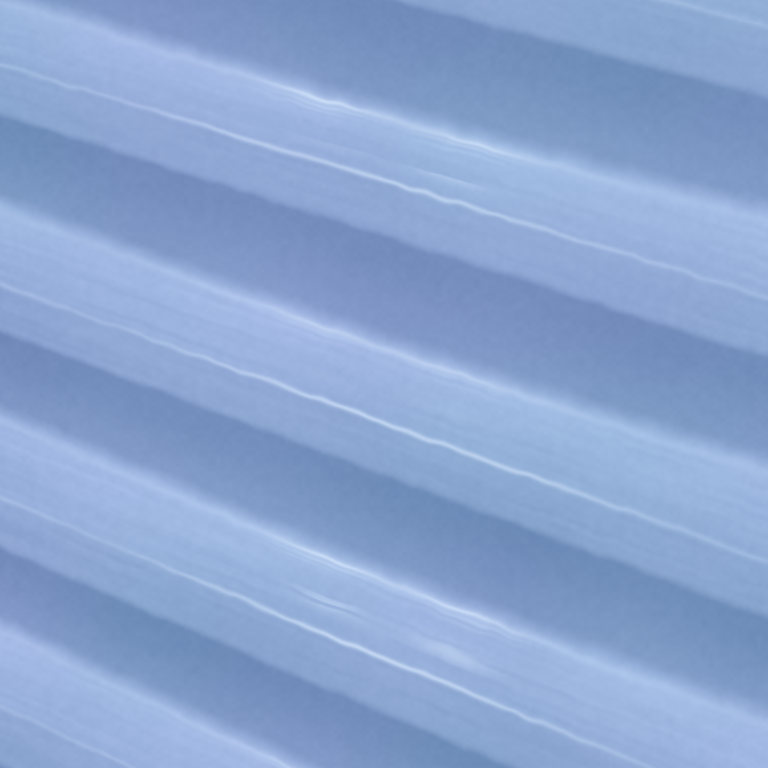
A WebGL 1 fragment shader for this texture:

```glsl
precision highp float;
uniform vec2 u_resolution;

const vec3 SHADOW_BLUE = vec3(0.425, 0.535, 0.715);
const vec3 LIGHT_BLUE = vec3(0.655, 0.755, 0.915);
const vec3 GLINT_BLUE = vec3(0.82, 0.89, 0.98);
const vec3 VIOLET_TINT = vec3(0.016, -0.008, 0.008);

float hash(vec2 p) {
  return fract(sin(dot(p, vec2(127.1, 311.7))) * 43758.5453);
}

float noise(vec2 p) {
  vec2 cell = floor(p);
  vec2 f = fract(p);
  f = f * f * (3.0 - 2.0 * f);
  float low = mix(hash(cell), hash(cell + vec2(1.0, 0.0)), f.x);
  float high = mix(hash(cell + vec2(0.0, 1.0)), hash(cell + vec2(1.0, 1.0)), f.x);
  return mix(low, high, f.y);
}

float bell(float d, float width) {
  d /= width;
  return exp(-d * d);
}

// Slats fan out: both spacing and slope grow to the right and downward
float slatCoordinate(vec2 p) {
  return (p.y - 0.154 - 0.318 * p.x) / (0.2826 + 0.056 * p.x);
}

float ridgePosition(float slat, float x) {
  return 0.415 - 0.03 * slat + 0.12 * x * (1.0 - x);
}

float creasePosition(float slat) {
  return 0.765 - 0.015 * slat * slat;
}

// Shade across one slat: dark groove, bright ridge, face, lower lip
float slatShade(float v, float ridge, float crease) {
  float lip = 1.0 - smoothstep(0.95, 1.0, v);
  float groove = 0.08 + 0.26 * smoothstep(0.0, ridge, v) * lip;
  float face = mix(0.88, 0.70, smoothstep(ridge, crease, v));
  face -= 0.12 * smoothstep(crease - 0.01, crease + 0.03, v);
  face -= 0.06 * smoothstep(crease, 1.0, v);
  float rise = smoothstep(ridge - 0.09, ridge + 0.015, v);
  return mix(groove, face, rise * lip);
}

// Short broken reflections under the ridge, in two clusters
float ridgeGlints(float x, float v, float ridge, float slat) {
  float sum = 0.0;
  for (int i = 0; i < 6; i++) {
    float n = float(i);
    float side = mod(n, 2.0);
    float jitter = hash(vec2(n, slat + 7.0)) - 0.5;
    float center = mix(0.42, 0.60, side) + 0.05 * jitter;
    float level = ridge + 0.01 + 0.026 * floor(n * 0.5) + 0.012 * jitter;
    sum += bell(x - center, 0.06) * bell(v - level, 0.009) * (1.0 - 0.13 * n);
  }
  return sum;
}

// Soft pale patches on the face
float facePatches(float x, float v, float level, float streak) {
  float patches = bell(x - 0.43, 0.04) + bell(x - 0.59, 0.05);
  return patches * bell(v - level, 0.035) * smoothstep(0.25, 0.75, streak);
}

void main() {
  vec2 uv = gl_FragCoord.xy / u_resolution;
  vec2 p = vec2(uv.x, 1.0 - uv.y);

  // Slightly uneven slat edges
  float across = slatCoordinate(p) + 0.014 * (noise(p * 45.0) - 0.5);
  float slat = floor(across);
  float v = fract(across);
  float ridge = ridgePosition(slat, p.x);
  float crease = creasePosition(slat);

  // Brushed streaks, mottling and fine grain
  float streak = noise(vec2(p.x * 7.0, across * 45.0));
  float mottle = noise(p * 6.0);
  float grain = noise(p * 190.0) + noise(p * 95.0) - 1.0;
  float faceMask = smoothstep(ridge - 0.05, ridge + 0.05, v)
                 * (1.0 - smoothstep(0.9, 1.0, v));

  float shade = slatShade(v, ridge, crease);
  shade += 0.10 * (streak - 0.5) * faceMask;
  shade += 0.09 * (mottle - 0.5) + 0.055 * grain;

  // Specular lines are strongest near the middle
  float sheen = bell(p.x - 0.52, 0.24);
  float odd = mod(abs(slat), 2.0);
  float glint = bell(v - ridge - 0.01, 0.02) * (0.10 + 0.28 * sheen);
  glint += bell(v - crease, 0.012) * (0.20 + 0.55 * sheen) * (0.75 + 0.4 * streak);
  glint += ridgeGlints(p.x, v, ridge, slat) * mix(0.22, 0.5, odd);
  glint += facePatches(p.x, v, mix(ridge, crease, 0.6), streak) * mix(0.12, 0.45, odd);

  vec3 color = mix(SHADOW_BLUE, LIGHT_BLUE, shade);
  color += VIOLET_TINT * (noise(p * 5.0 + 19.0) - 0.4) * 1.5;
  color = mix(color, GLINT_BLUE, clamp(glint, 0.0, 0.95));
  gl_FragColor = vec4(color, 1.0);
}
```
